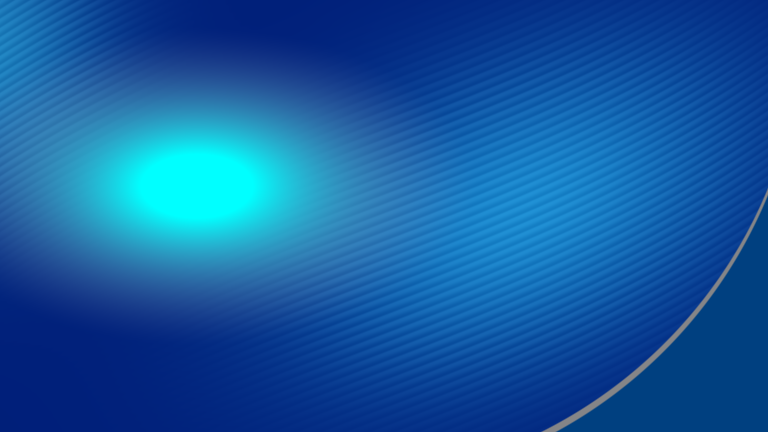
Write a WebGL 2 fragment shader that draws this background.

```glsl
#version 300 es
precision highp float;

uniform vec2 u_resolution;
out vec4 fragColor;

// Lengths are in canvas heights, origin at the lower left
const vec3 NAVY = vec3(0.0, 0.12, 0.475);
const vec3 AZURE = vec3(0.10, 0.53, 0.80);
const vec3 TEAL_BLUE = vec3(0.11, 0.50, 0.74);
const vec3 CYAN = vec3(0.0, 1.0, 1.0);
const vec3 HALO_GREY = vec3(0.68, 0.70, 0.78);
const vec3 RIM_GREY = vec3(0.52, 0.52, 0.53);
const vec3 CORNER_BLUE = vec3(0.0, 0.25, 0.50);

const vec2 AZURE_CENTER = vec2(1.22, 0.51);
const vec2 AZURE_RADII = vec2(0.51, 0.35);
const float AZURE_TILT = 0.27;
const vec2 TEAL_CENTER = vec2(-0.04, 0.88);
const vec2 TEAL_RADII = vec2(0.28, 0.33);
const vec2 CORE_CENTER = vec2(0.456, 0.569);
const vec2 CORE_RADII = vec2(0.65, 0.37);
const float CORE_SOLID = 0.20;
const float CORE_FALLOFF = 1.4;

const float STRIPE_PERIOD = 0.0215;
const float STRIPE_SLOPE = 0.38;
const float STRIPE_BEND = 0.35;
const float STRIPE_BEND_X = 0.85;
const float STRIPE_STRENGTH = 0.07;

const vec2 ARC_CENTER = vec2(0.761, 0.984);
const float ARC_RADIUS = 1.10;
const float RIM_WIDTH_LOW = 0.0156;
const float RIM_WIDTH_HIGH = 0.006;
const float RIM_TOP = 0.56;

// Gaussian light whose long axis rises by tilt
float softGlow(vec2 p, vec2 center, vec2 radii, float tilt) {
    vec2 d = p - center;
    d.y -= tilt * d.x;
    d /= radii;
    return exp(-dot(d, d));
}

// Rising ridges, steeper toward both sides: a thin crest above a shaded groove
float ridges(vec2 p) {
    float x = p.x - STRIPE_BEND_X;
    float height = p.y - STRIPE_SLOPE * x - STRIPE_BEND * x * x * x / 3.0;
    float phase = fract(height / STRIPE_PERIOD);
    float crest = smoothstep(0.0, 0.65, phase) * (1.0 - smoothstep(0.72, 1.0, phase));
    return crest - 0.45;
}

void main() {
    vec2 p = gl_FragCoord.xy / u_resolution.y;
    float pixel = 1.0 / u_resolution.y;

    // Deep blue ground with two wide lights
    float azure = softGlow(p, AZURE_CENTER, AZURE_RADII, AZURE_TILT);
    float teal = softGlow(p, TEAL_CENTER, TEAL_RADII, 0.0);
    vec3 color = mix(NAVY, AZURE, azure);
    color = mix(color, TEAL_BLUE, teal);

    // Cyan core fading through a grey halo
    float t = length((p - CORE_CENTER) / CORE_RADII);
    float fade = clamp((t - CORE_SOLID) / (1.0 - CORE_SOLID), 0.0, 1.0);
    float cover = pow(1.0 - fade, CORE_FALLOFF);
    color = mix(color, mix(CYAN, HALO_GREY, 1.0 - cover), cover);

    // Ridges show only where the ground is lit
    float lit = smoothstep(0.0, 0.55, azure + teal) * smoothstep(0.2, 0.9, t);
    color += STRIPE_STRENGTH * lit * ridges(p) * vec3(0.7, 1.0, 0.9);

    // Tapered rim and flat corner beyond the right side of the arc
    float outside = length(p - ARC_CENTER) - ARC_RADIUS;
    outside = p.x > ARC_CENTER.x ? outside : -1.0;
    float rimWidth = mix(RIM_WIDTH_LOW, RIM_WIDTH_HIGH, p.y / RIM_TOP);
    color = mix(color, RIM_GREY, smoothstep(-pixel, pixel, outside));
    color = mix(color, CORNER_BLUE, smoothstep(-pixel, pixel, outside - rimWidth));

    fragColor = vec4(clamp(color, 0.0, 1.0), 1.0);
}
```
